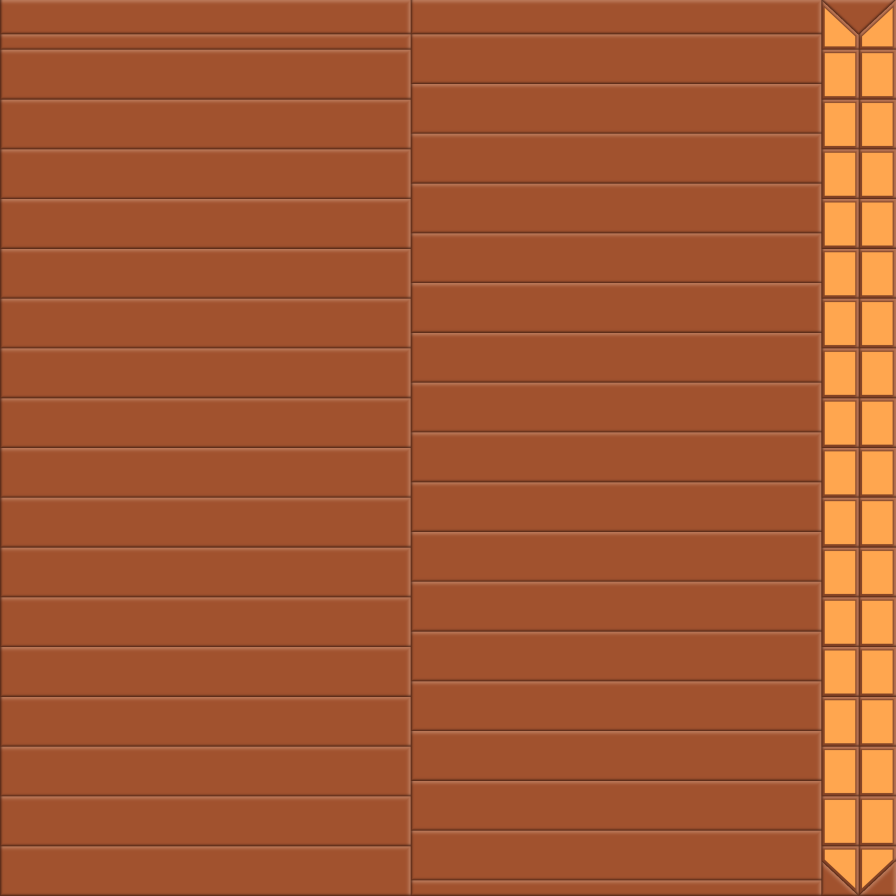
This pattern is drawn by a Shadertoy shader. Its source:

```glsl
// Bevelled wooden decking: two staggered columns of planks beside a narrow
// border of paired inlaid tiles, cut to chevrons at both ends. Each piece is
// lit from its edge distances, and 3x3 supersampling smooths every joint.

const float ROWS = 18.0;               // repeats down the canvas
const float PLANK_WIDTH = 11.0 / 24.0; // width of one plank column
const float BORDER_X = 2.0 * PLANK_WIDTH;
const float TILE_WIDTH = 1.0 / 24.0;
const float STAGGER = 0.3125;          // second column shift, in rows
const float CHEVRON_RISE = 0.039;
const float TILE_INSET = 0.0037;       // brown rim around each inlay
const float INLAY_SOFTNESS = 0.0006;
const float LIGHT_REACH = 0.0032;
const float SHADE_REACH = 0.0020;
const float LIGHT_AMOUNT = 0.72;
const float SHADE_AMOUNT = 0.68;
const int SAMPLES = 3;

const vec3 WOOD = vec3(0.63, 0.32, 0.18);
const vec3 HIGHLIGHT = vec3(0.76, 0.52, 0.40);
const vec3 SHADOW = vec3(0.22, 0.10, 0.06);
const vec3 INLAY = vec3(1.00, 0.65, 0.31);

float edgeFalloff(float dist, float reach) {
    float t = max(dist, 0.0) / reach;
    return exp(-t * t);
}

// Light falls on the top and right edges, shade on the bottom and left.
// low = distances to left and bottom, high = distances to right and top.
vec3 bevel(vec2 low, vec2 high) {
    float light = edgeFalloff(min(high.x, high.y), LIGHT_REACH);
    float shade = edgeFalloff(min(low.x, low.y), SHADE_REACH);
    vec3 color = mix(WOOD, HIGHLIGHT, LIGHT_AMOUNT * light);
    return mix(color, SHADOW, SHADE_AMOUNT * shade);
}

vec3 planks(vec2 p) {
    float column = floor(p.x / PLANK_WIDTH);
    float shift = column * STAGGER;
    float row = floor(p.y * ROWS - shift);
    float bottom = max((row + shift) / ROWS, 0.0);
    float top = min((row + 1.0 + shift) / ROWS, 1.0);

    // One extra joint lines up the top of the first column with the second.
    float extraJoint = (ROWS - 1.0 + STAGGER) / ROWS;
    if (p.y > extraJoint) bottom = max(bottom, extraJoint);
    else top = min(top, extraJoint);

    float x = p.x - column * PLANK_WIDTH;
    return bevel(vec2(x, p.y - bottom), vec2(PLANK_WIDTH - x, top - p.y));
}

vec3 tileBorder(vec2 p) {
    float x = p.x - BORDER_X;
    float cellX = mod(x, TILE_WIDTH);
    float cellY = fract(p.y * ROWS) / ROWS;

    // Signed distances to the parallel chevron cuts at each end.
    float slope = CHEVRON_RISE / TILE_WIDTH;
    float cutLow = slope * abs(x - TILE_WIDTH);
    float cutHigh = 1.0 - CHEVRON_RISE + cutLow;
    float normalScale = inversesqrt(1.0 + slope * slope);
    float aboveLow = (p.y - cutLow) * normalScale;
    float belowHigh = (cutHigh - p.y) * normalScale;

    // Plain wood corners outside the chevrons.
    if (belowHigh < 0.0)
        return bevel(vec2(1.0, -belowHigh), vec2(1.0, 1.0 - p.y));
    if (aboveLow < 0.0)
        return bevel(vec2(x, p.y), vec2(2.0 * TILE_WIDTH - x, -aboveLow));

    // Bevelled rim, a dark seam, then the inlay.
    vec2 low = vec2(cellX, min(cellY, aboveLow));
    vec2 high = vec2(TILE_WIDTH - cellX, min(1.0 / ROWS - cellY, belowHigh));
    vec2 nearest = min(low, high);
    float inside = min(nearest.x, nearest.y) - TILE_INSET;
    float seam = edgeFalloff(abs(inside), 0.5 * SHADE_REACH);
    vec3 color = mix(bevel(low, high), SHADOW, 0.5 * seam);
    float fill = smoothstep(-INLAY_SOFTNESS, INLAY_SOFTNESS, inside);
    return mix(color, INLAY, fill);
}

void mainImage(out vec4 fragColor, in vec2 fragCoord) {
    vec3 total = vec3(0.0);
    for (int j = 0; j < SAMPLES; j++) {
        for (int i = 0; i < SAMPLES; i++) {
            vec2 offset = (vec2(i, j) + 0.5) / float(SAMPLES) - 0.5;
            vec2 p = (fragCoord + offset) / iResolution.xy;
            total += p.x < BORDER_X ? planks(p) : tileBorder(p);
        }
    }
    fragColor = vec4(total / float(SAMPLES * SAMPLES), 1.0);
}
```
